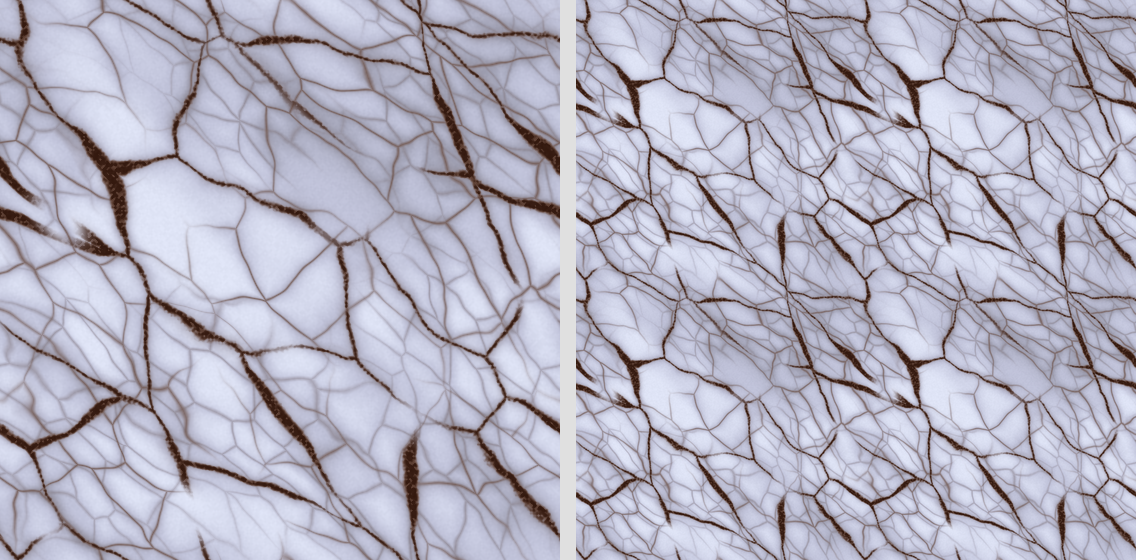
Left, the tile; right, the same tile 2 across and 2 down.
Reproduce this texture procedurally as a Shadertoy shader.

```glsl
// Polished white marble with slanted rust-brown veins, drawn as three layers
// of stretched, warped Voronoi cell borders over soft lavender clouds.
// All layers live on slanted lattices whose cells wrap with the unit square.

const vec3 WHITE = vec3(0.875, 0.895, 0.965);
const vec3 LAVENDER = vec3(0.755, 0.765, 0.855);
const vec3 GREY = vec3(0.63, 0.635, 0.71);
const vec3 MAUVE = vec3(0.53, 0.49, 0.52);
const vec3 RUST = vec3(0.42, 0.30, 0.25);
const vec3 UMBER = vec3(0.21, 0.105, 0.065);

// Integer hash: two random values in 0..1 for a cell and a seed
vec2 hash2(vec2 cell, float seed) {
    uvec3 v = uvec3(ivec3(vec3(cell, seed))) * 1664525u + 1013904223u;
    v.x += v.y * v.z; v.y += v.z * v.x; v.z += v.x * v.y;
    v ^= v >> 16u;
    v.x += v.y * v.z; v.y += v.z * v.x;
    return vec2(v.xy >> 8u) / 16777216.0;
}

// Diagonal lattice: x counts cells across the veins, y along them
vec2 slant(vec2 uv, vec2 count) {
    return count * vec2(uv.x + uv.y, uv.x - uv.y);
}

// Gives cells one canvas apart the same identity
vec2 wrapCell(vec2 cell, vec2 count) {
    cell -= floor(cell.x / count.x) * count;
    return vec2(cell.x, mod(cell.y, 2.0 * count.y));
}

vec2 cellRandom(vec2 cell, vec2 count, float seed) {
    return hash2(wrapCell(cell, count), seed);
}

// Two channels of smooth tiling value noise
vec2 noise2(vec2 uv, vec2 count, float seed) {
    vec2 q = slant(uv, count);
    vec2 i = floor(q), f = q - i;
    f = f * f * (3.0 - 2.0 * f);
    vec2 low = mix(cellRandom(i, count, seed), cellRandom(i + vec2(1, 0), count, seed), f.x);
    vec2 high = mix(cellRandom(i + vec2(0, 1), count, seed), cellRandom(i + 1.0, count, seed), f.x);
    return mix(low, high, f.y);
}

// Distance to the nearest Voronoi border, in canvas units
float borderDistance(vec2 uv, vec2 count, float seed) {
    vec2 q = slant(uv, count);
    vec2 home = floor(q), nearest = vec2(0), owner = home;
    float best = 1e3;
    for (int y = -1; y <= 1; y++)
    for (int x = -1; x <= 1; x++) {
        vec2 cell = home + vec2(x, y);
        vec2 site = cell + 0.06 + 0.88 * cellRandom(cell, count, seed) - q;
        float d = dot(site, site);
        if (d < best) { best = d; nearest = site; owner = cell; }
    }
    float border = 1e3;
    for (int y = -2; y <= 2; y++)
    for (int x = -2; x <= 2; x++) {
        if (x == 0 && y == 0) continue;
        vec2 cell = owner + vec2(x, y);
        vec2 site = cell + 0.06 + 0.88 * cellRandom(cell, count, seed) - q;
        vec2 normal = normalize(site - nearest);
        float d = dot(0.5 * (site + nearest), normal);
        border = min(border, d / length(normal * count * sqrt(2.0)));
    }
    return border;
}

// Soft-edged line of a given half width
float stroke(float d, float halfWidth, float blur) {
    return 1.0 - smoothstep(halfWidth - blur, halfWidth + blur, d);
}

vec2 warp(vec2 uv, float seed) {
    return uv + 0.075 * (noise2(uv, vec2(4, 3), seed) - 0.5)
              + 0.026 * (noise2(uv, vec2(11, 8), seed + 1.0) - 0.5)
              + 0.007 * (noise2(uv, vec2(32, 26), seed + 2.0) - 0.5);
}

void mainImage(out vec4 fragColor, in vec2 fragCoord) {
    vec2 uv = fragCoord / iResolution.xy;
    float pixel = 1.0 / iResolution.y;

    // Three vein networks, from bold to hairline
    float bold = borderDistance(warp(uv, 11.0), vec2(4, 2), 1.0);
    float thin = borderDistance(warp(uv, 21.0), vec2(7, 4), 2.0);
    float hair = borderDistance(warp(uv, 31.0), vec2(12, 6), 3.0);

    // Where the veins swell, fade and crowd together
    vec2 swell = noise2(uv, vec2(7, 4), 41.0);
    vec2 presence = noise2(uv, vec2(4, 3), 42.0);
    float boldAmount = smoothstep(0.12, 0.42, swell.y);
    float thinAmount = smoothstep(0.2, 0.65, presence.x);
    float hairAmount = smoothstep(0.25, 0.7, presence.y);
    float width = 0.0016 + 0.0115 * smoothstep(0.42, 0.95, swell.x);

    // Cloudy stone, shaded towards the veins
    float cloud = 0.65 * noise2(uv, vec2(3, 2), 51.0).x + 0.35 * noise2(uv, vec2(9, 5), 52.0).x;
    float shade = 0.19 + 1.1 * (cloud - 0.5)
                + 0.55 * boldAmount * exp(-bold / 0.02)
                + 0.48 * thinAmount * exp(-thin / 0.015)
                + 0.42 * hairAmount * exp(-hair / 0.012);
    vec3 color = mix(WHITE, LAVENDER, smoothstep(0.0, 0.55, shade));
    color = mix(color, GREY, smoothstep(0.45, 1.1, shade));

    // Faint hairlines and thin brown lines
    color = mix(color, MAUVE, 0.6 * hairAmount * stroke(hair, 0.0018, 0.0018 + pixel));
    color = mix(color, MAUVE, 0.6 * thinAmount * exp(-thin / 0.004));
    color = mix(color, RUST, 0.75 * thinAmount * stroke(thin, 0.0014, 0.0012 + pixel));

    // Bold veins with a stained rim and a speckled dark core
    float grain = noise2(uv, vec2(170, 170), 61.0).x;
    float ragged = bold + 0.003 * (grain - 0.5);
    color = mix(color, MAUVE, 0.7 * boldAmount * exp(-max(bold - width, 0.0) / 0.005));
    color = mix(color, RUST, boldAmount * stroke(ragged, width + 0.0008, 0.0014 + pixel));
    float core = boldAmount * stroke(ragged, width * 0.85, 0.001 + pixel);
    color = mix(color, UMBER, core * (1.0 - 0.75 * smoothstep(0.5, 0.9, grain)));

    // Fine mineral grain
    color += 0.025 * (noise2(uv, vec2(190, 190), 62.0).y - 0.5);
    fragColor = vec4(clamp(color, 0.0, 1.0), 1.0);
}
```
